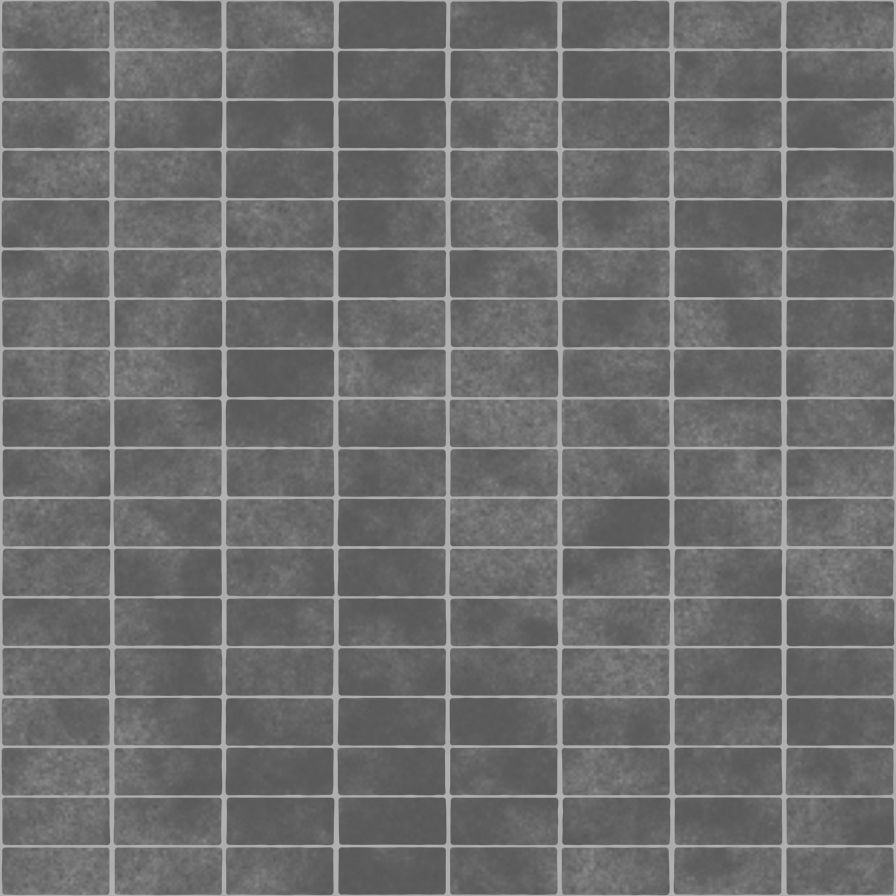
This texture is drawn by a Shadertoy shader. Its source:

```glsl
// Stacked grey concrete tiles, 8 across and 18 down, with thin pale joints.
// Each tile is a slightly tilted rounded box; its surface is layered wrapping
// noise, blotchy at large scale and grainy at small, with cellular flecks.

vec3 hash3(vec2 cell, float seed) {
    uvec3 h = uvec3(ivec3(vec3(cell, seed))) * 1664525u + 1013904223u;
    h.x += h.y * h.z; h.y += h.z * h.x; h.z += h.x * h.y;
    h ^= h >> 16u;
    h.x += h.y * h.z; h.y += h.z * h.x; h.z += h.x * h.y;
    return vec3(h & 65535u) / 65535.0;
}

// Smooth value noise that repeats after a whole number of cells
float wrapNoise(vec2 p, float period, float seed) {
    vec2 i = floor(p), f = fract(p);
    f = f * f * (3.0 - 2.0 * f);
    float a = hash3(mod(i, period), seed).x;
    float b = hash3(mod(i + vec2(1, 0), period), seed).x;
    float c = hash3(mod(i + vec2(0, 1), period), seed).x;
    float d = hash3(mod(i + vec2(1, 1), period), seed).x;
    return mix(mix(a, b, f.x), mix(c, d, f.x), f.y);
}

float clouds(vec2 uv, float period, float seed) {
    float sum = 0.0, weight = 0.5;
    for (int octave = 0; octave < 5; octave++) {
        sum += weight * wrapNoise(uv * period, period, seed + float(octave));
        period *= 2.0;
        weight *= 0.58;
    }
    return sum / 1.112;
}

// Sparse round spots: positive for light flecks, negative for dark pits
float flecks(vec2 uv, float period, float seed) {
    vec2 p = uv * period, i = floor(p);
    float sum = 0.0;
    for (int y = -1; y <= 1; y++)
    for (int x = -1; x <= 1; x++) {
        vec2 cell = i + vec2(x, y);
        vec3 r = hash3(mod(cell, period), seed);
        float spot = 1.0 - smoothstep(0.1, 0.55, length(p - cell - r.xy));
        sum += spot * (step(0.82, r.z) - 0.8 * step(r.z, 0.12));
    }
    return sum;
}

float roundedBox(vec2 p, vec2 halfSize, float radius) {
    vec2 q = abs(p) - halfSize + radius;
    return length(max(q, 0.0)) + min(max(q.x, q.y), 0.0) - radius;
}

void mainImage(out vec4 fragColor, in vec2 fragCoord) {
    vec2 uv = fragCoord / iResolution.xy;
    vec2 tiles = vec2(8, 18);
    vec2 id = mod(floor(uv * tiles), tiles);
    vec2 local = (fract(uv * tiles) - 0.5) / tiles;
    vec3 rnd = hash3(id, 1.0);

    // Tile outline: small shift, tilt and worn edge
    vec2 p = local;
    p.x += (rnd.x - 0.5) * 0.0012 + (rnd.y - 0.5) * 0.03 * local.y;
    p.y += (rnd.z - 0.5) * 0.0004;
    float edge = roundedBox(p, 0.5 / tiles - vec2(0.0026, 0.0014), 0.0035);
    edge += 0.0006 * (wrapNoise(uv * 96.0, 96.0, 5.0) - 0.5);

    // Blotches: a field across the whole floor plus one shifted for each tile
    float floorCloud = clouds(uv, 7.0, 10.0);
    float tileCloud = clouds(uv + rnd.yz, 16.0, 20.0);
    float blotch = 0.5 * floorCloud + 0.5 * tileCloud + 0.06 * (rnd.x - 0.5);
    blotch = smoothstep(0.34, 0.72, blotch);

    // Fine grain shows most where the surface is pale
    float grain = 0.5 * wrapNoise(uv * 150.0, 150.0, 30.0)
                + 0.5 * wrapNoise(uv * 310.0, 310.0, 31.0);
    float tone = 0.357 + 0.105 * blotch * (0.4 + 1.2 * grain);
    tone += 0.022 * (grain - 0.5);
    tone += flecks(uv, 140.0, 40.0) * (0.008 + 0.04 * blotch);

    // Joints, nearly even in tone
    float joint = 0.685 + 0.03 * (wrapNoise(uv * 60.0, 60.0, 50.0) - 0.5);
    float cover = clamp(0.5 + edge * iResolution.y / 1.2, 0.0, 1.0);
    fragColor = vec4(vec3(mix(tone, joint, cover)), 1.0);
}
```
